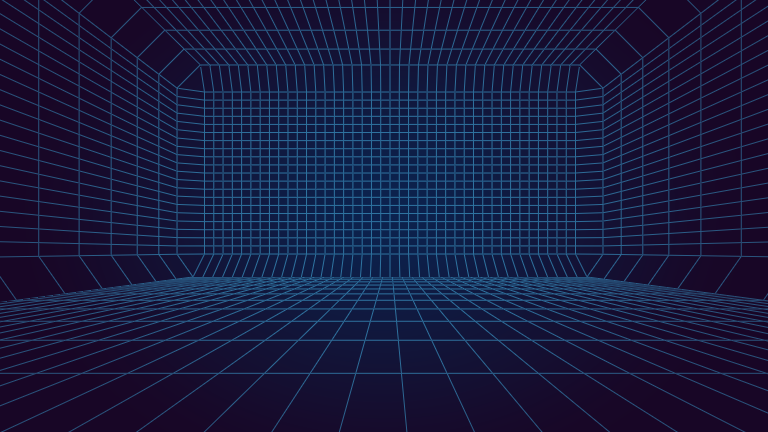
Write a Shadertoy shader that draws this background.

```glsl
// Wireframe room with chamfered edges, lit by a soft blue glow fading to purple.
#define LINE_WIDTH 0.0023
#define LINE_STRENGTH 0.88
#define DEPTH_STEPS 12.7
#define CELLS 20.0
#define VANISHING_POINT vec2(0.0139, 0.419)
#define GLOW_CENTER vec2(0.0, 0.51)
#define GLOW_RADIUS vec2(0.86, 0.66)

const vec3 GLOW_BLUE = vec3(0.045, 0.135, 0.305);
const vec3 MID_INDIGO = vec3(0.07, 0.08, 0.22);
const vec3 EDGE_PURPLE = vec3(0.095, 0.025, 0.15);
const vec3 LINE_CYAN = vec3(0.20, 0.50, 0.68);

// Room opening around the vanishing point, and the flat back wall inside it.
const float WALL_X = 0.493;
const float WALL_BASE = -0.0075;
const float WALL_ROW = 0.01922;
const float CEILING_Y = 0.4306;
const float CEILING_X = 0.439;
const float FLOOR_Y = -0.0602;
const float FLOOR_X = 0.456;
const float BACK_X = 0.4294;
const float BACK_TOP = 0.368;
const float BACK_BASE = -0.007;

// Antialiased coverage of lines at whole values; dense lines fade to their mean.
float gridLine(float coord) {
    float rate = max(length(vec2(dFdx(coord), dFdy(coord))), 1e-5);
    float width = LINE_WIDTH * iResolution.y;
    float dist = abs(fract(coord - 0.5) - 0.5) / rate;
    float sharp = clamp(0.5 * (width + 1.0) - dist, 0.0, min(width, 1.0));
    return mix(sharp, min(width * rate, 1.0), smoothstep(0.3, 0.7, rate));
}

// Keeps the panel with the largest scale, which is the visible one.
void addPanel(inout float scale, inout float ink, float panelScale, float along) {
    float depth = DEPTH_STEPS * (1.0 - 1.0 / max(panelScale, 0.05));
    float lines = max(gridLine(depth), gridLine(along));
    if (panelScale > scale) {
        scale = panelScale;
        ink = lines;
    }
}

// Back wall grid, flaring over the bevels that join it to the room.
float backWall(vec2 p) {
    float side = clamp((abs(p.x) - BACK_X) / (WALL_X - BACK_X), 0.0, 1.0);
    float up = clamp((p.y - BACK_TOP) / (CEILING_Y - BACK_TOP), 0.0, 1.0);
    float down = clamp((BACK_BASE - p.y) / (BACK_BASE - FLOOR_Y), 0.0, 1.0);
    float halfWidth = BACK_X + (CEILING_X - BACK_X) * up + (FLOOR_X - BACK_X) * down;
    float rowHeight = mix((BACK_TOP - BACK_BASE) / CELLS, WALL_ROW, side);
    float column = p.x * CELLS / halfWidth;
    float row = (p.y - mix(BACK_BASE, WALL_BASE, side)) / rowHeight;
    float columnInk = gridLine(column) * step(abs(column), CELLS + 0.15);
    float rowInk = gridLine(row) * step(abs(row - 0.5 * CELLS), 0.5 * CELLS + 0.15);
    return max(columnInk, rowInk);
}

float roomLines(vec2 p) {
    float ax = abs(p.x);
    float ink = backWall(p);
    float scale = 0.995;

    // Side walls, ceiling and floor
    float wall = ax / WALL_X;
    addPanel(scale, ink, wall, (p.y / max(wall, 0.05) - WALL_BASE) / WALL_ROW);
    float ceiling = p.y / CEILING_Y;
    addPanel(scale, ink, ceiling, p.x / max(ceiling, 0.05) * CELLS / CEILING_X);
    float ground = p.y / FLOOR_Y;
    addPanel(scale, ink, ground, p.x / max(ground, 0.05) * 20.3 / FLOOR_X - 0.25);

    // Chamfers between walls and ceiling, walls and floor
    float upper = (ax + p.y) / 0.870;
    addPanel(scale, ink, upper, (WALL_X - ax / max(upper, 0.05)) / (WALL_X - CEILING_X));
    float lower = 2.007 * ax - 1.409 * p.y;
    addPanel(scale, ink, lower, (WALL_X - ax / max(lower, 0.05)) / (WALL_X - FLOOR_X));
    return ink;
}

void mainImage(out vec4 fragColor, in vec2 fragCoord) {
    vec2 uv = (fragCoord - vec2(0.5 * iResolution.x, 0.0)) / iResolution.y;

    // Radial glow
    float r = length((uv - GLOW_CENTER) / GLOW_RADIUS);
    vec3 color = mix(GLOW_BLUE, MID_INDIGO, smoothstep(0.0, 0.6, r));
    color = mix(color, EDGE_PURPLE, smoothstep(0.4, 1.0, r));

    // Wireframe, dimmer towards the rim
    float dim = mix(1.0, 0.72, smoothstep(0.3, 1.1, r));
    color = mix(color, LINE_CYAN, roomLines(uv - VANISHING_POINT) * LINE_STRENGTH * dim);
    fragColor = vec4(color, 1.0);
}
```
